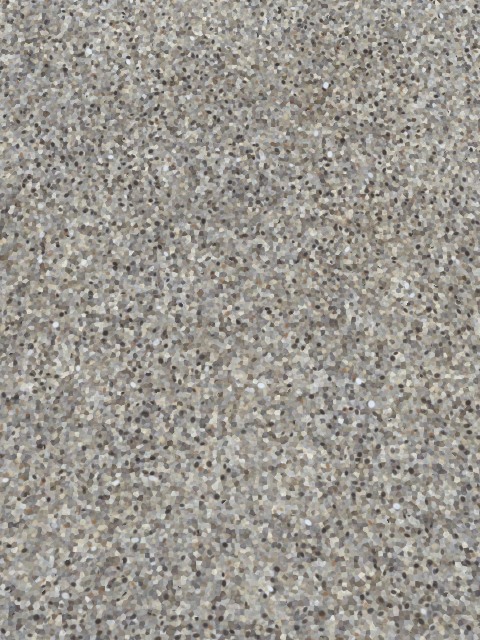
Reproduce this texture procedurally as a Shadertoy shader.

```glsl
const vec3 DARK_GRAIN  = vec3(0.21, 0.18, 0.18);
const vec3 BROWN_GRAIN = vec3(0.58, 0.40, 0.27);
const vec3 CREAM_GRAIN = vec3(0.84, 0.79, 0.67);
const vec3 WHITE_GRAIN = vec3(0.88, 0.91, 0.95);

// Hash: two coordinates and a seed to three values in 0..1
vec3 hash3(vec2 cell, float seed) {
    vec3 q = fract(vec3(cell.xyx + seed * 17.0) * vec3(0.1031, 0.1030, 0.0973));
    q += dot(q, q.yxz + 33.33);
    return fract((q.xxy + q.yzz) * q.zyx);
}

float valueNoise(vec2 p, float seed) {
    vec2 i = floor(p), f = fract(p);
    f = f * f * (3.0 - 2.0 * f);
    float low  = mix(hash3(i, seed).x, hash3(i + vec2(1, 0), seed).x, f.x);
    float high = mix(hash3(i + vec2(0, 1), seed).x, hash3(i + vec2(1, 1), seed).x, f.x);
    return mix(low, high, f.y);
}

float patches(vec2 p, float seed) {
    return 0.5 * valueNoise(p, seed) + 0.3 * valueNoise(p * 2.3, seed + 1.0)
         + 0.2 * valueNoise(p * 5.1, seed + 2.0);
}

// Packed grains: soft Voronoi blend, x = tone offset, y = warmth, z = tint
vec3 packedGrains(vec2 p, float sharpness, float seed) {
    vec2 base = floor(p);
    vec3 sum = vec3(0.0);
    float total = 0.0;
    for (int y = -1; y <= 1; y++)
    for (int x = -1; x <= 1; x++) {
        vec2 cell = base + vec2(x, y);
        vec3 place = hash3(cell, seed);
        vec3 look = hash3(cell, seed + 5.0);
        vec2 d = p - cell - 0.1 - 0.8 * place.xy;
        float weight = exp(-sharpness * dot(d, d));
        sum += weight * vec3(look.x + place.z - 1.0, look.yz - 0.5);
        total += weight;
    }
    return sum / max(total, 1e-6);
}

// Scattered grains: coverage of randomly turned soft ellipses
float scatteredGrains(vec2 p, float density, float radius, float blur, float seed) {
    vec2 base = floor(p);
    float cover = 0.0;
    for (int y = -1; y <= 1; y++)
    for (int x = -1; x <= 1; x++) {
        vec2 cell = base + vec2(x, y);
        vec3 place = hash3(cell, seed);
        vec3 form = hash3(cell, seed + 7.0);
        float angle = 6.2832 * form.x;
        vec2 axis = vec2(cos(angle), sin(angle));
        vec2 d = p - cell - place.xy;
        d = vec2(dot(d, axis), dot(d, vec2(-axis.y, axis.x)));
        d.y *= mix(1.1, 1.7, form.y);
        float size = radius * mix(0.75, 1.3, form.z);
        float grain = 1.0 - smoothstep(size - blur, size + blur, length(d));
        float opacity = mix(0.55, 1.0, fract(form.z * 7.0 + form.y));
        cover = max(cover, grain * opacity * step(place.z, density));
    }
    return cover;
}

// Sand tone to colour: warm in the shadows, neutral in the lights
vec3 sandColor(float tone, float warmth, float tint) {
    float light = smoothstep(0.35, 0.80, tone);
    vec3 color = tone + mix(vec3(0.01, -0.018, -0.038), vec3(0.008, 0.005, -0.024), light);
    color += warmth * vec3(0.045, 0.010, -0.060);
    return color + tint * vec3(0.018, -0.012, 0.012);
}

void mainImage(out vec4 fragColor, in vec2 fragCoord) {
    vec2 uv = fragCoord / iResolution.y;

    // Receding ground: grains shrink towards the top
    vec2 ground = vec2((uv.x - 0.375) * (1.0 + 0.35 * uv.y), uv.y + 0.175 * uv.y * uv.y) + 1.0;

    // Broad patches of tone, warmth and dark grain density
    float shade = patches(ground * 7.0, 1.0) - 0.5;
    float warmPatch = patches(ground * 5.0, 11.0) - 0.5;
    float clump = patches(ground * 11.0, 21.0);

    // Body of the sand
    vec3 grains = packedGrains(ground * 128.0, 13.0, 31.0);
    vec3 fines = packedGrains(ground * 215.0, 9.0, 41.0);
    float tone = 0.605 + 0.235 * grains.x + 0.08 * fines.x + 0.09 * shade;
    tone += 0.025 * smoothstep(0.8, 1.0, uv.y);
    vec3 color = sandColor(tone, grains.y + 0.5 * warmPatch, grains.z);

    // Coloured and bright grains
    float cream = scatteredGrains(ground * 62.0, 0.10, 0.27, 0.14, 51.0);
    float brown = scatteredGrains(ground * 66.0, 0.05, 0.25, 0.14, 61.0);
    float white = scatteredGrains(ground * 52.0, 0.028, 0.27, 0.12, 71.0);
    color = mix(color, CREAM_GRAIN, 0.75 * cream);
    color = mix(color, BROWN_GRAIN, 0.75 * brown);

    // Dark grains, gathered in clumps
    float darkDensity = mix(0.04, 0.50, smoothstep(0.22, 0.78, clump));
    float dark = scatteredGrains(ground * 64.0, darkDensity, 0.27, 0.15, 81.0);
    color = mix(color, DARK_GRAIN, 0.88 * dark);
    color = mix(color, WHITE_GRAIN, white);

    fragColor = vec4(clamp(color, 0.0, 1.0), 1.0);
}
```
